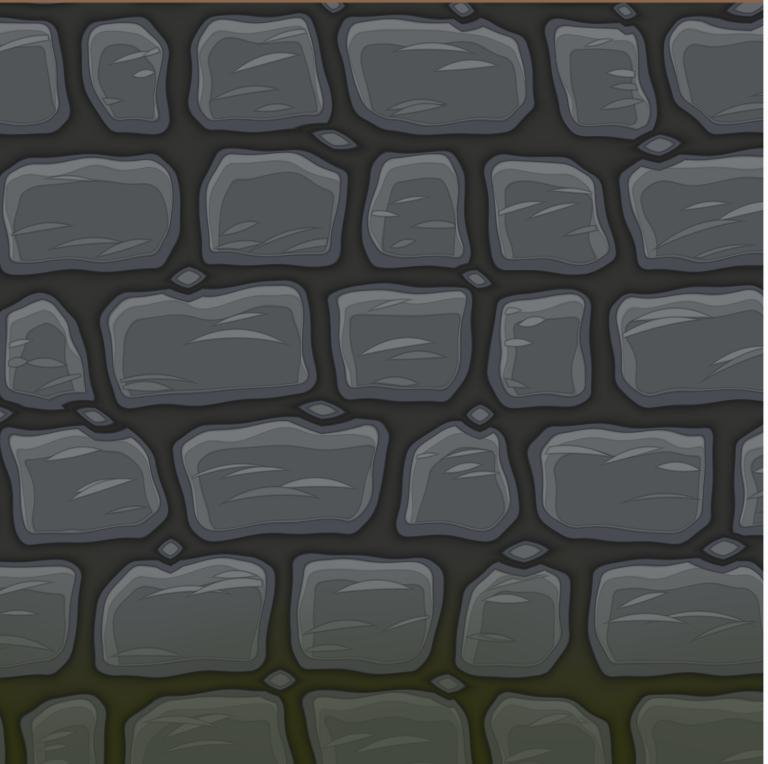
A WebGL 1 fragment shader for this texture:

```glsl
precision highp float;
// Cartoon dry-stone wall: bevelled grey stones in dark joints, mossy at the foot.
uniform vec2 u_resolution;

// Layout, in canvas heights
const float ROW_HEIGHT = 0.177;
const float ROW_SHIFT = 0.072;
const float STONE_WIDTH = 0.215;
const float JOINT_JITTER = 0.52;
const float HALF_GAP = 0.0125;
const float MOSS_TOP = 0.30;

// Colours
const vec3 MORTAR = vec3(0.20, 0.20, 0.195);
const vec3 INK = vec3(0.13, 0.14, 0.15);
const vec3 RIM = vec3(0.285, 0.295, 0.325);
const vec3 FACE = vec3(0.32, 0.335, 0.345);
const vec3 BEVEL = vec3(0.38, 0.395, 0.405);
const vec3 GLINT = vec3(0.455, 0.47, 0.48);
const vec3 MOSS_MORTAR = vec3(0.19, 0.20, 0.08);
const vec3 MOSS_STONE = vec3(0.24, 0.26, 0.19);
const vec3 TOP_EDGE = vec3(0.55, 0.40, 0.29);
const vec3 SIDE_EDGE = vec3(0.99);

float hash(vec2 p) {
  return fract(sin(dot(p, vec2(127.1, 311.7))) * 43758.55);
}

// Layered sines, about -1 to 1
float wave(vec2 p, float seed) {
  return 0.6 * sin(p.x * 31.0 + seed * 40.0 + 1.5 * sin(p.y * 43.0 + seed * 9.0))
       + 0.4 * sin(p.x * 67.0 - p.y * 53.0 + seed * 77.0);
}

float smoothMax(float a, float b, float k) {
  float h = max(k - abs(a - b), 0.0) / k;
  return max(a, b) + 0.25 * h * h * k;
}

// Position of the upright joint to the left of stone id
float joint(vec2 id) {
  float shift = hash(vec2(id.y, 8.3)) + JOINT_JITTER * (hash(id) - 0.5);
  return (id.x + shift) * STONE_WIDTH;
}

// Distance to a slanted block with cut corners
float stoneDist(vec2 p, vec2 id) {
  float seed = hash(id + 3.7);
  p += 0.004 * vec2(wave(p.yx, seed), wave(p, seed + 0.4));
  float y = p.y - (id.y + 0.5) * ROW_HEIGHT;
  vec2 nextId = id + vec2(1.0, 0.0);
  float left = joint(id) + 0.45 * (hash(id + 5.1) - 0.5) * y;
  float right = joint(nextId) + 0.45 * (hash(nextId + 5.1) - 0.5) * y;
  vec2 size = 0.5 * vec2(right - left, ROW_HEIGHT) - HALF_GAP;
  vec2 q = vec2(p.x - 0.5 * (left + right), y);
  q.y += 0.09 * (seed - 0.5) * q.x;
  vec2 corner = id * 2.0 + step(0.0, q) + 0.31;
  vec2 e = abs(q) - size;
  vec2 cutDir = normalize(vec2(0.5 + hash(corner + 1.9), 1.0));
  float cut = 0.004 + 0.024 * hash(corner);
  return smoothMax(smoothMax(e.x, e.y, 0.008), dot(e, cutDir) + cut, 0.008);
}

// Distance to the nearest small stone wedged between two rows
float pebbleDist(vec2 p) {
  float row = floor(p.y / ROW_HEIGHT + 0.5);
  float shift = hash(vec2(row, 8.3));
  float column = floor(p.x / STONE_WIDTH - shift + 0.5);
  float d = 1.0;
  for (int i = -1; i <= 1; i++) {
    vec2 id = vec2(column + float(i), row);
    float seed = hash(id + 9.4);
    vec2 q = p - vec2(joint(id), row * ROW_HEIGHT);
    q.y -= 0.7 * (seed - 0.5) * q.x;
    vec2 radii = vec2(0.017 + 0.02 * hash(id + 2.2), 0.012 + 0.004 * seed);
    vec2 u = abs(q) / radii;
    float shape = (mix(length(u), u.x + u.y, 0.5) - 1.0) * radii.y;
    if (hash(id + 6.6) > 0.6) d = min(d, shape);
  }
  return d + 0.001 * wave(p, 0.2);
}

// Flat tone with a thin dark contour
vec3 layer(vec3 base, vec3 tone, float d, float contour) {
  float aa = max(0.0011, 0.6 / u_resolution.y);
  base = mix(base, tone, 1.0 - smoothstep(-aa, aa, d));
  return mix(base, INK, contour * (1.0 - smoothstep(0.0, 2.0 * aa, abs(d))));
}

void main() {
  vec2 uv = gl_FragCoord.xy / u_resolution;
  vec2 p = gl_FragCoord.xy / u_resolution.y;
  p.y += ROW_SHIFT + 0.005 * sin(p.x * 9.0 + 1.0);

  // Nearest stone
  float row = floor(p.y / ROW_HEIGHT);
  float d = 1.0;
  vec2 id = vec2(0.0);
  for (int j = -1; j <= 1; j++) {
    float r = row + float(j);
    float column = floor(p.x / STONE_WIDTH - hash(vec2(r, 8.3)));
    for (int i = -1; i <= 1; i++) {
      vec2 cell = vec2(column + float(i), r);
      float cellDist = stoneDist(p, cell);
      if (cellDist < d) { d = cellDist; id = cell; }
    }
  }
  float seed = hash(id + 4.4);
  float ripple = wave(p, seed);
  float pebble = pebbleDist(p);
  d = max(d, 0.008 - pebble);

  // Mortar, shaded close to the stones
  float moss = 1.0 - smoothstep(0.02, MOSS_TOP, uv.y + 0.025 * wave(p * 0.3, 0.6));
  vec3 color = mix(MORTAR, MOSS_MORTAR, moss);
  color *= 1.0 - 0.4 * exp(-max(min(d, pebble), 0.0) / 0.006);

  // Rim, lit bevel, top glint and flat face
  float inner = max(stoneDist(p - vec2(0.0, 0.004), id) + 0.011 + 0.003 * ripple, 0.018 - pebble);
  float glint = stoneDist(p + vec2(-0.002, 0.006), id) + 0.014 + 0.006 * ripple;
  float face = stoneDist(p + vec2(-0.004, 0.013), id) + 0.024 + 0.005 * wave(p, seed + 0.3);
  vec3 stone = layer(RIM, BEVEL, inner, 0.4);
  stone = layer(stone, GLINT, max(inner + 0.001, -glint), 0.15);
  stone = layer(stone, FACE, max(face, inner + 0.003), 0.25);

  // Curved chips and scratches
  float left = joint(id);
  float width = joint(id + vec2(1.0, 0.0)) - left;
  for (int k = 0; k < 4; k++) {
    vec2 key = id + float(k) * 13.7;
    vec2 spot = vec2(hash(key + 0.5), hash(key + 1.3));
    vec2 q = p - vec2(left + width * (0.2 + 0.6 * spot.x), (id.y + 0.2 + 0.6 * spot.y) * ROW_HEIGHT);
    q.y -= 0.45 * (hash(key + 2.1) - 0.25) * q.x;
    float reach = width * (0.10 + 0.14 * hash(key + 3.3));
    float thickness = 0.0025 + 0.004 * hash(key + 4.9);
    float along = q.x / reach;
    float chip = abs(q.y + 3.0 * q.x * q.x) - thickness * (1.0 - along * along);
    vec3 tone = mix(BEVEL, GLINT, step(0.4, spot.y));
    stone = layer(stone, tone, max(chip, inner + 0.005), 0.3);
  }
  vec3 small = layer(RIM, BEVEL, pebble + 0.005, 0.4);
  stone = mix(stone, MOSS_STONE, 0.65 * moss);
  small = mix(small, MOSS_STONE, 0.65 * moss);
  color = layer(color, stone, d, 0.7);
  color = layer(color, small, pebble, 0.7);

  // Thin strips along the top and right borders
  color = mix(color, TOP_EDGE, smoothstep(0.995, 0.998, uv.y));
  color = mix(color, SIDE_EDGE, smoothstep(0.993, 0.995, uv.x));
  gl_FragColor = vec4(color, 1.0);
}
```
